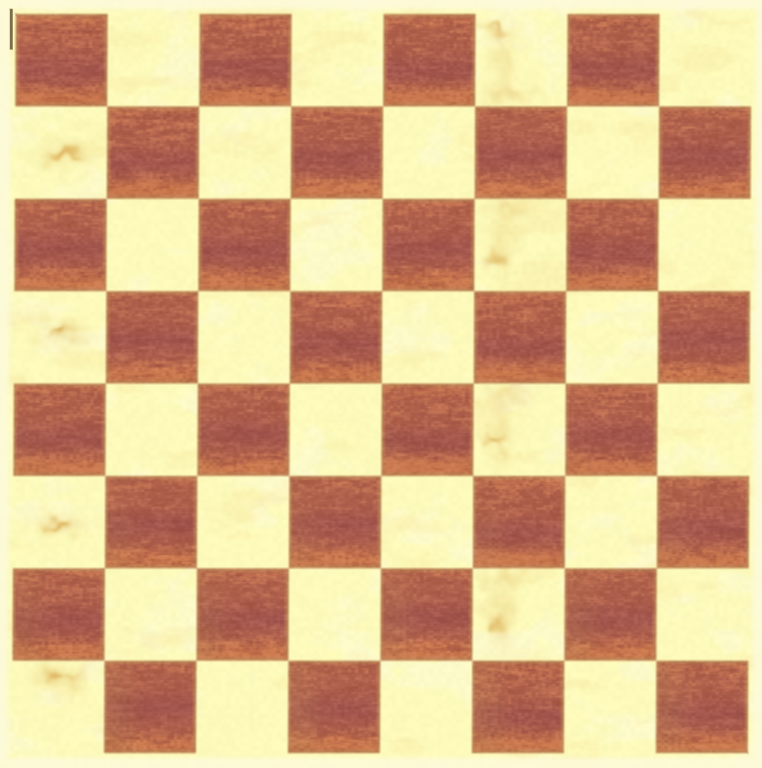
This pattern is drawn by a WebGL 2 fragment shader. Its source:

```glsl
#version 300 es
precision highp float;

uniform vec2 u_resolution;
out vec4 outColor;

float hash(vec2 p) {
    vec3 q = fract(vec3(p.xyx) * 0.1031);
    q += dot(q, q.yzx + 33.33);
    return fract((q.x + q.y) * q.z);
}

float noise(vec2 p) {
    vec2 i = floor(p), f = fract(p);
    f = f * f * (3.0 - 2.0 * f);
    return mix(mix(hash(i), hash(i + vec2(1, 0)), f.x),
               mix(hash(i + vec2(0, 1)), hash(i + vec2(1, 1)), f.x), f.y);
}

float fbm(vec2 p) {
    float sum = 0.0, amp = 0.5;
    for (int k = 0; k < 4; k++) {
        sum += amp * noise(p);
        p = p * 2.03 + 17.1;
        amp *= 0.5;
    }
    return sum / 0.9375;
}

// Soft elliptical stain
float stain(vec2 p, vec2 center, vec2 radius) {
    vec2 d = (p - center) / radius;
    return exp(-dot(d, d));
}

// Mahogany: dark central band, orange lower edge, fine horizontal grain
vec3 darkWood(vec2 board, vec2 cell, vec2 f, float edge) {
    float seed = hash(cell + 7.3);
    float y = f.y + 0.06 * (fbm(board * vec2(2.0, 5.0)) - 0.5);
    float band = exp(-pow((y - 0.5 - 0.12 * seed) / 0.17, 2.0));
    float grain = fbm(board * vec2(5.0, 26.0)) - 0.5;
    float speck = noise(board * vec2(27.0, 31.0)) - 0.5;
    float warm = smoothstep(0.66, 0.95, y) + 0.35 * smoothstep(0.25, 0.0, y);
    warm += 1.1 * grain + 0.55 * speck + 0.25 * (seed - 0.5);

    vec3 c = mix(vec3(0.69, 0.38, 0.30), vec3(0.79, 0.47, 0.30), clamp(warm, 0.0, 1.0));
    c = mix(c, vec3(0.62, 0.32, 0.30), 0.75 * band);
    float olive = smoothstep(3.0, 8.0, board.y) * smoothstep(0.5, 0.0, f.x) * 0.35;
    olive = max(olive, 0.8 * smoothstep(0.06, 0.01, edge));
    c = mix(c, vec3(0.73, 0.51, 0.33), olive);
    return c + 0.07 * grain + 0.05 * speck;
}

// Maple: pale clouds, with knots in two of the columns
vec3 lightWood(vec2 board, vec2 cell, vec2 f, float inside) {
    float cloud = fbm(board * vec2(2.2, 3.1) + 4.0);
    vec3 c = mix(vec3(0.99, 0.98, 0.73), vec3(0.99, 0.98, 0.86), 0.45 * smoothstep(0.52, 0.75, cloud));
    float streak = smoothstep(0.58, 0.8, fbm(board * vec2(1.6, 4.0) + 31.0));
    c = mix(c, vec3(0.97, 0.90, 0.62), 0.35 * streak);

    vec2 jitter = vec2(hash(cell), hash(cell + 3.7)) - 0.5;
    vec2 g = f + 0.16 * (vec2(noise(board * 9.0), noise(board * 9.0 + 40.0)) - 0.5);
    float knot = 0.0;
    if (cell.x < 0.5) {
        vec2 center = vec2(0.5, cell.y > 6.5 ? 0.2 : 0.5) + 0.08 * jitter;
        knot = 0.65 * stain(g, center, vec2(0.12, 0.06)) + 0.3 * stain(g, center, vec2(0.25, 0.13));
    } else if (abs(cell.x - 5.0) < 0.5) {
        vec2 center = vec2(0.23, cell.y < 0.5 ? 0.2 : 0.62) + 0.08 * jitter;
        knot = 0.6 * stain(g, center, vec2(0.1, 0.07))
             + 0.3 * stain(g, vec2(0.4, cell.y < 0.5 ? 0.88 : 0.1), vec2(0.25, 0.1))
             + 0.25 * stain(g, vec2(0.3, 0.5), vec2(0.14, 0.35));
    }
    c = mix(c, vec3(0.88, 0.73, 0.40), clamp(knot, 0.0, 1.0) * inside);
    return c + 0.02 * (noise(board * 20.0) - 0.5);
}

void main() {
    vec2 uv = gl_FragCoord.xy / u_resolution;
    uv.y = 1.0 - uv.y;

    // Board space: 8 by 8 unit cells, counted from the top, slightly sheared
    vec2 board = (uv - vec2(0.0207 - 0.005 * uv.y, 0.0182)) / vec2(0.1207, 0.1203);
    vec2 cell = clamp(floor(board), 0.0, 7.0);
    vec2 f = board - cell;
    float pixel = 8.3 / min(u_resolution.x, u_resolution.y);
    float soft = max(0.022, pixel);

    // Only the inner grid lines swap the two woods
    vec2 gap = abs(board - clamp(round(board), 1.0, 7.0));
    vec2 ramp = smoothstep(-soft, soft, gap) * 2.0 - 1.0;
    float parity = 1.0 - 2.0 * mod(cell.x + cell.y, 2.0);
    vec2 rim = 4.0 - abs(board - 4.0);
    float border = min(rim.x, rim.y);
    float inside = smoothstep(-soft, soft, border);
    float dark = (0.5 + 0.5 * parity * ramp.x * ramp.y) * inside;

    vec2 e = 0.5 - abs(f - 0.5);
    vec3 pale = lightWood(board, cell, f, inside);
    pale = mix(pale, vec3(0.99, 0.98, 0.86), 0.85 * smoothstep(0.0, -0.1, border));
    vec3 color = mix(pale, darkWood(board, cell, f, min(e.x, e.y)), dark);

    // Short dark scratch in the upper left margin
    vec2 s = abs(uv - vec2(0.0148, 0.038)) - vec2(0.0014, 0.026);
    float scratch = smoothstep(0.0015, -0.0005, max(s.x, s.y));
    color = mix(color, vec3(0.40, 0.32, 0.20), 0.85 * scratch);

    outColor = vec4(clamp(color, 0.0, 1.0), 1.0);
}
```
